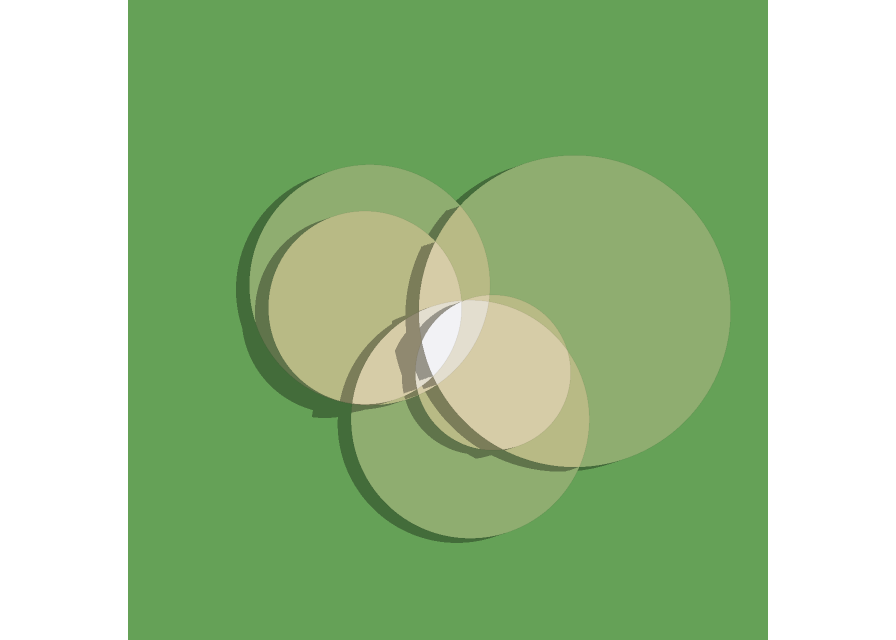
Reproduce this background procedurally as a Shadertoy shader.

```glsl
const int DISC_COUNT = 5;
const int SHADOW_STEPS = 50;
const int AA = 2;
const float SHADE = 0.67;
const float RIM_WIDTH = 0.0011;
const float RIM_SHADE = 0.93;
const vec3 PAPER = vec3(1.0);

// Step toward the light for each unit of height
const vec2 LIGHT_STEP = vec2(0.0210, 0.0071);

// Disc centre (xy) and radius (z), in canvas heights
const vec3 DISCS[DISC_COUNT] = vec3[](
    vec3(-0.1223,  0.0547, 0.1880),
    vec3(-0.1296,  0.0192, 0.1510),
    vec3( 0.1980,  0.0137, 0.2436),
    vec3( 0.0347, -0.1551, 0.1861),
    vec3( 0.0703, -0.0821, 0.1213));

// Colour for each number of stacked discs
const vec3 LEVELS[DISC_COUNT + 1] = vec3[](
    vec3(0.395, 0.630, 0.340),
    vec3(0.560, 0.680, 0.440),
    vec3(0.720, 0.730, 0.520),
    vec3(0.840, 0.800, 0.655),
    vec3(0.890, 0.870, 0.810),
    vec3(0.950, 0.950, 0.960));

// Number of discs covering a point
int stackHeight(vec2 p) {
    int height = 0;
    for (int i = 0; i < DISC_COUNT; i++) {
        vec2 d = p - DISCS[i].xy;
        if (dot(d, d) < DISCS[i].z * DISCS[i].z) height++;
    }
    return height;
}

// March toward the light until a taller stack blocks it
bool inShadow(vec2 p, int height) {
    float range = float(DISC_COUNT - height);
    for (int i = 1; i <= SHADOW_STEPS; i++) {
        float t = float(i) * float(DISC_COUNT) / float(SHADOW_STEPS);
        if (t > range) break;
        if (float(stackHeight(p + t * LIGHT_STEP) - height) >= t - 0.001) return true;
    }
    return false;
}

// Faint dark line around each disc
float rim(vec2 p) {
    float edge = 1.0;
    for (int i = 0; i < DISC_COUNT; i++)
        edge = min(edge, abs(length(p - DISCS[i].xy) - DISCS[i].z));
    return mix(RIM_SHADE, 1.0, smoothstep(0.0, RIM_WIDTH, edge));
}

vec3 scene(vec2 p) {
    if (abs(p.x) > 0.5) return PAPER;
    int height = stackHeight(p);
    float light = inShadow(p, height) ? SHADE : 1.0;
    return LEVELS[height] * light * rim(p);
}

void mainImage(out vec4 fragColor, in vec2 fragCoord) {
    // Average a grid of samples to smooth the edges
    vec3 color = vec3(0.0);
    for (int y = 0; y < AA; y++)
        for (int x = 0; x < AA; x++) {
            vec2 offset = (vec2(x, y) + 0.5) / float(AA) - 0.5;
            color += scene((fragCoord + offset - 0.5 * iResolution.xy) / iResolution.y);
        }
    fragColor = vec4(color / float(AA * AA), 1.0);
}
```
